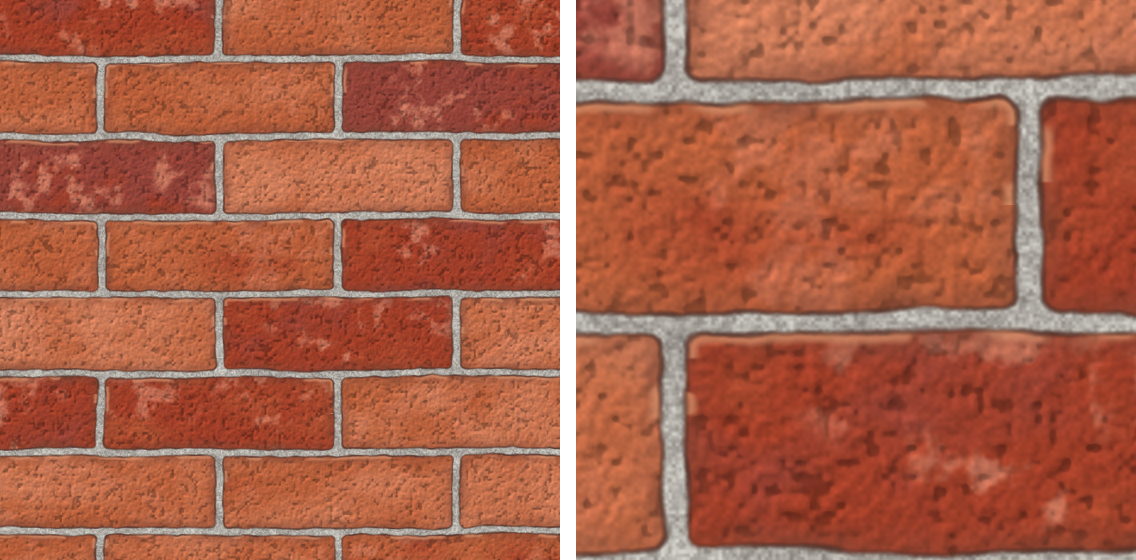
Left, the full canvas; right, a detail of the centre.
A three.js fragment shader for this texture:

```glsl
// Weathered brick wall in running bond: about seven courses, two bricks across.
// Each brick is a rounded box with a wobbling edge, a fired tone, mottling and
// embossed grain; the joints between show speckled grey mortar.
#define PITCH vec2(0.423, 0.1406)   // brick plus joint
#define JOINT vec2(0.0145, 0.0130)  // mortar width, upright and level
#define FIRST_COURSE 0.052          // height of the lowest joint
#define EVEN_JOINT 0.393            // upright joint in even courses
#define ODD_JOINT 0.181             // upright joint in odd courses
#define CORNER 0.009
#define SOFT 0.0014
#define WANDER 0.007                // slow drift of the joints
#define RAGGED 0.0055               // fine roughness of brick edges
#define RELIEF 0.42
#define MOTTLE 0.75

varying vec2 vUv;

float hash(vec2 p) {
  vec3 q = fract(p.xyx * 0.1031);
  q += dot(q, q.yzx + 33.33);
  return fract((q.x + q.y) * q.z);
}

float noise(vec2 p) {
  vec2 i = floor(p), f = fract(p);
  f = f * f * (3.0 - 2.0 * f);
  return mix(mix(hash(i), hash(i + vec2(1.0, 0.0)), f.x),
             mix(hash(i + vec2(0.0, 1.0)), hash(i + vec2(1.0, 1.0)), f.x), f.y);
}

float fbm(vec2 p) {
  float sum = 0.0, amp = 0.533;
  for (int i = 0; i < 4; i++) {
    sum += amp * noise(p);
    p = mat2(1.6, 1.2, -1.2, 1.6) * p + 17.3;
    amp *= 0.5;
  }
  return sum;
}

float roundBox(vec2 p, vec2 halfSize, float r) {
  vec2 q = abs(p) - halfSize + r;
  return length(max(q, 0.0)) + min(max(q.x, q.y), 0.0) - r;
}

// Firing tone of the left, middle and right brick: below 0 crimson, 0 red, 1 tan
float firedTone(float course, float column) {
  vec3 t = course > 5.5 ? vec3(0.02, 0.62, 0.0)
         : course > 4.5 ? vec3(0.52, 0.55, -0.3)
         : course > 3.5 ? vec3(-0.3, 0.82, 0.5)
         : course > 2.5 ? vec3(0.5, 0.42, 0.0)
         : course > 1.5 ? vec3(0.8, 0.0, 0.75)
         : course > 0.5 ? vec3(0.0, 0.14, 0.66)
         : course > -0.5 ? vec3(0.6, 0.62, 0.75)
         : vec3(0.5, 0.65, 0.35);
  return column < 0.5 ? t.x : column < 1.5 ? t.y : t.z;
}

vec3 firedColour(float tone) {
  vec3 crimson = vec3(0.57, 0.26, 0.22), red = vec3(0.62, 0.24, 0.155);
  vec3 orange = vec3(0.71, 0.365, 0.225), tan_ = vec3(0.80, 0.485, 0.35);
  vec3 c = mix(crimson, red, smoothstep(-0.3, 0.0, tone));
  c = mix(c, orange, smoothstep(0.0, 0.5, tone));
  return mix(c, tan_, smoothstep(0.45, 1.0, tone));
}

// Leathery surface height, shared by shading and pits
float grain(vec2 p) {
  return 0.6 * noise(p * 120.0) + 0.4 * noise(p * 230.0 + 9.0);
}

vec3 brickColour(vec2 uv, vec2 local, vec2 id, float d) {
  vec2 seed = id * vec2(7.3, 3.7) + 40.0;
  float tone = firedTone(id.y, id.x);
  float cloud = fbm(uv * vec2(11.0, 15.0) + seed) - 0.5;
  vec3 c = firedColour(tone + MOTTLE * cloud);

  // Pale scuffs, strongest on the red and crimson bricks
  float redness = 1.0 - smoothstep(0.0, 0.6, tone);
  float scuff = smoothstep(0.50, 0.72, fbm(uv * 38.0 + seed))
              * smoothstep(0.42, 0.62, noise(uv * 13.0 + seed.yx));
  c = mix(c, vec3(0.81, 0.50, 0.40), scuff * mix(0.25, 0.75, redness));

  // Embossed grain lit from the upper left, with dark pits
  float height = grain(uv);
  float slope = height - grain(uv + vec2(-0.0022, 0.0026));
  c *= 1.0 + RELIEF * slope;
  c *= 1.0 - 0.22 * smoothstep(0.40, 0.18, height);
  c *= 0.95 + 0.10 * noise(uv * 420.0);

  // Sooty margins and pale chips along the upper edge
  float margin = smoothstep(-0.022, 0.0, d) * fbm(uv * 26.0 + seed);
  c = mix(c, vec3(0.47, 0.27, 0.21), 0.75 * margin);
  float chip = smoothstep(-0.009, -0.003, d) * step(0.0, local.y)
             * smoothstep(0.52, 0.68, noise(uv * vec2(30.0, 60.0) + seed));
  return mix(c, vec3(0.85, 0.57, 0.42), 0.7 * chip);
}

vec3 mortarColour(vec2 uv) {
  float sand = 0.5 * noise(uv * 260.0) + 0.5 * noise(uv * 470.0 + 5.0);
  float stain = fbm(uv * 30.0) - 0.5;
  return mix(vec3(0.51, 0.49, 0.465), vec3(0.83, 0.82, 0.79), clamp(sand + 0.5 * stain + 0.05, 0.0, 1.0));
}

void main() {
  // Running bond on a slightly wandering grid
  vec2 p = vUv + WANDER * (vec2(noise(vUv * 9.0), noise(vUv * 9.0 + 31.0)) - 0.5);
  float course = floor((p.y - FIRST_COURSE) / PITCH.y);
  float start = mod(course, 2.0) < 0.5 ? EVEN_JOINT : ODD_JOINT;
  vec2 cell = (p - vec2(start, FIRST_COURSE)) / PITCH;
  vec2 id = floor(cell) + vec2(1.0, 0.0);
  vec2 local = (fract(cell) - 0.5) * PITCH;

  // Ragged brick outline
  float d = roundBox(local, 0.5 * (PITCH - JOINT), CORNER);
  d += RAGGED * (fbm(vUv * 48.0 + id * 5.0 + 20.0) - 0.5);

  vec3 colour = mix(mortarColour(vUv), brickColour(vUv, local, id, d), smoothstep(SOFT, -SOFT, d));
  float outline = smoothstep(0.0032, 0.0, abs(d)) * (0.35 + 0.5 * noise(vUv * 70.0));
  colour = mix(colour, vec3(0.30, 0.18, 0.15), outline);
  gl_FragColor = vec4(colour, 1.0);
}
```
